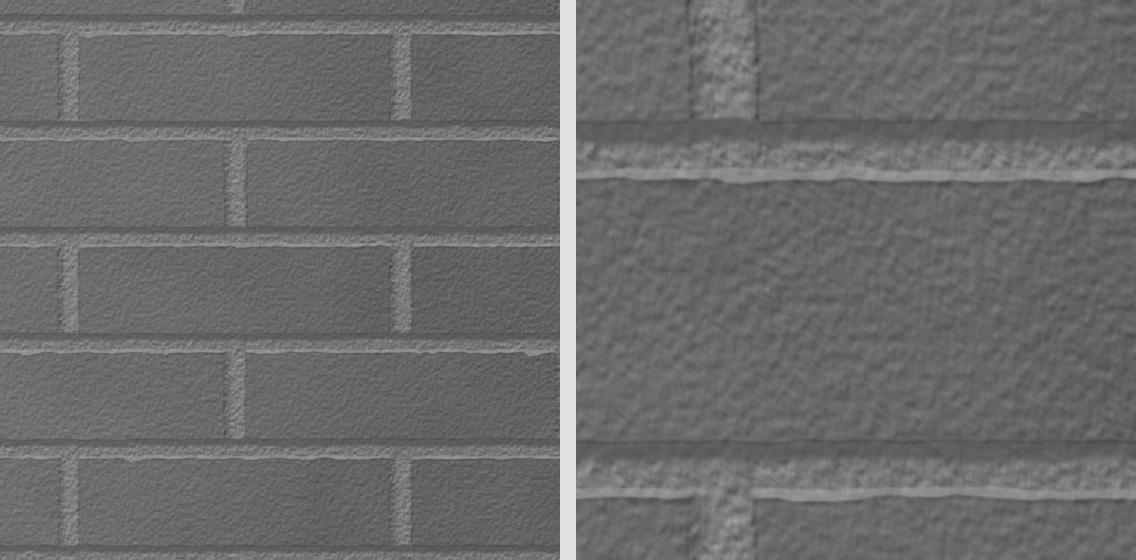
Left: the whole. Right: its middle third, enlarged.
Reproduce this texture procedurally as a Shadertoy shader.

```glsl
// Grey painted brick wall in running bond, lit from above. Each brick is a rounded box
// with a shadowed lower joint and a bright, chipped lip along its top edge;
// the rough surface is a noise height field shaded by its slope towards the light.

#define PITCH vec2(0.593, 0.1895)   // brick plus joint
#define JOINT vec2(0.039, 0.0335)   // mortar widths
#define ORIGIN vec2(0.1235, 0.940)  // a joint centre, a brick top
#define GRAIN 175.0                 // surface roughness frequency
#define RELIEF 0.145                // surface roughness contrast
#define WEAR 0.0045                 // edge wobble
#define FACE_LEFT 0.432
#define FACE_RIGHT 0.380
#define MORTAR 0.468
#define SHADOW 0.368
#define LIP 0.575

float hash(vec2 p) {
    vec3 q = fract(vec3(p.xyx) * 0.1031);
    q += dot(q, q.yzx + 33.33);
    return fract((q.x + q.y) * q.z);
}

float noise(vec2 p) {
    vec2 i = floor(p), f = fract(p);
    f = f * f * (3.0 - 2.0 * f);
    return mix(mix(hash(i), hash(i + vec2(1, 0)), f.x),
               mix(hash(i + vec2(0, 1)), hash(i + vec2(1, 1)), f.x), f.y);
}

float fbm(vec2 p) {
    float sum = 0.0, amp = 0.57;
    for (int i = 0; i < 3; i++) {
        sum += amp * noise(p);
        p = mat2(1.6, 1.2, -1.2, 1.6) * p + 17.3;
        amp *= 0.5;
    }
    return sum;
}

// Slope of the rough surface towards a light at the upper left
float emboss(vec2 p) {
    vec2 toLight = vec2(-0.14, 0.30);
    return fbm(p - toLight) - fbm(p + toLight);
}

// 1 inside the band from a to b, with soft ends
float band(float a, float b, float soft, float x) {
    return smoothstep(a - soft, a + soft, x) * (1.0 - smoothstep(b - soft, b + soft, x));
}

void mainImage(out vec4 fragColor, in vec2 fragCoord) {
    vec2 uv = fragCoord / iResolution.y;
    float soft = max(0.0012, 0.8 / iResolution.y);
    vec2 p = uv + WEAR * (vec2(fbm(uv * 38.0), fbm(uv * 38.0 + 71.0)) - 0.5);
    vec2 size = PITCH - JOINT;

    // Row, depth below the brick top and below the brick bottom
    float y = ORIGIN.y - p.y;
    float row = floor((y + 0.5 * JOINT.y) / PITCH.y);
    float depth = y - row * PITCH.y;
    float below = depth - size.y;

    // Column, offset by half a brick on every other row
    float column = (p.x - ORIGIN.x) / PITCH.x - 0.5 * mod(row, 2.0);
    vec2 id = vec2(floor(column), row) + 20.0;
    float across = (fract(column) - 0.5) * PITCH.x;
    float fromJoint = (fract(column + 0.5) - 0.5) * PITCH.x;

    // Small differences in brick size and position
    vec2 jitter = vec2(hash(id), hash(id + 41.0)) - 0.5;
    vec2 q = vec2(across, depth - 0.5 * size.y) + 0.005 * jitter * vec2(1.0, 0.3);
    vec2 corner = abs(q) - 0.5 * size + 0.004;
    float d = length(max(corner, 0.0)) + min(max(corner.x, corner.y), 0.0) - 0.004;
    float face = 1.0 - smoothstep(-soft, soft, d);

    // Mortar: upright joints brighten to the right, level joints start in shadow
    float patchy = fbm(uv * 30.0 + 9.0);
    float upright = band(0.0, size.y, 0.004, depth);
    float bright = smoothstep(-0.018, -0.002, fromJoint) * (1.0 - smoothstep(0.012, 0.022, fromJoint));
    float tone = mix(MORTAR, mix(0.405, 0.490, bright), upright);
    float shade = smoothstep(-0.003, 0.001, below)
                * (1.0 - smoothstep(0.008, 0.0165, below + 0.006 * (patchy - 0.5)));
    tone = mix(tone, SHADOW, shade);

    // Brick face: wide light falloff, mottling and a tone of its own
    float falloff = smoothstep(0.0, 1.0, uv.x + 0.25 * (0.5 - uv.y));
    float brick = mix(FACE_LEFT, FACE_RIGHT, falloff);
    brick += 0.040 * (fbm(uv * 9.0) - 0.5) + 0.012 * jitter.y;
    tone = mix(tone - 0.02 * (falloff - 0.5), brick, face);

    // Thin dark outline at the sides and bottom
    float outline = band(-0.001, 0.0015, soft, d) * smoothstep(0.004, 0.012, depth);
    tone -= 0.045 * outline * (0.4 + patchy);

    // Bright lip with ragged chips running down into the face
    float ragged = noise(vec2(uv.x * 75.0, row * 7.3 + 50.0));
    float chip = smoothstep(0.76, 0.95, noise(vec2(uv.x * 21.0, row * 11.7 + 90.0)));
    float lipEnd = 0.0025 * ragged + 0.010 * chip * fbm(uv * 90.0);
    float along = 1.0 - smoothstep(-0.006, 0.004, abs(q.x) - 0.5 * size.x);
    float lip = band(-0.0058 + 0.003 * patchy, lipEnd, soft, depth) * along;
    tone -= 0.035 * band(lipEnd, lipEnd + 0.003, soft, depth) * along;
    tone = mix(tone, LIP, lip * (0.6 + 0.4 * ragged));

    // Grit: strongest on open mortar, faint in shadow and on the lip
    float grit = mix(1.7, 1.0, face) * (1.0 - 0.65 * shade) * (1.0 - 0.5 * lip);
    tone += RELIEF * grit * emboss(uv * GRAIN);

    fragColor = vec4(vec3(tone), 1.0);
}
```
